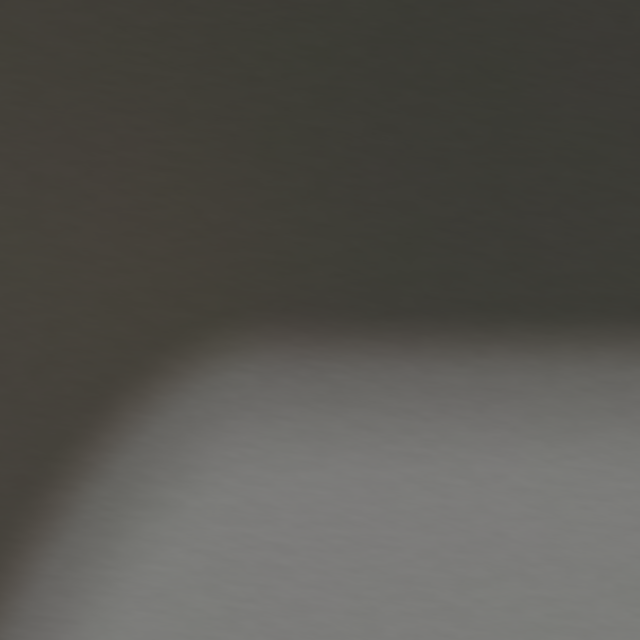
Write a WebGL 1 fragment shader that draws this background.

```glsl
precision highp float;
// A dim wall above a pale, softly lit surface whose far edge is level on the
// right and curves down to the left. The edge is a clipped parabola; its signed
// distance drives a two-stage blur, with faint streaks and tint noise on top.

uniform vec2 u_resolution;

// Wall and surface colours
const vec3 WALL_LEFT = vec3(0.272, 0.260, 0.234);
const vec3 WALL_RIGHT = vec3(0.238, 0.236, 0.213);
const vec3 WALL_WARMTH = vec3(0.007, 0.002, -0.002);
const vec3 SURFACE_RIM = vec3(0.374, 0.368, 0.353);
const vec3 SURFACE_LIT = vec3(0.486, 0.486, 0.477);
const vec3 PENUMBRA_TINT = vec3(0.006, 0.000, -0.002);

// Shape of the edge
const float EDGE_HEIGHT = 0.470;
const float BEND_START = 0.42;
const float BEND_AMOUNT = 2.27;

// Softness of the edge and of the lit area
const vec2 EDGE_BLUR = vec2(-0.052, 0.062);
const vec2 LIGHT_RAMP = vec2(-0.020, 0.240);

// Surface detail
const vec2 STREAK_SCALE = vec2(36.0, 120.0);
const float STREAK_AMOUNT = 0.023;
const float TINT_SCALE = 7.0;
const float TINT_AMOUNT = 0.012;

float hash(vec2 p) {
    vec3 q = fract(vec3(p.xyx) * 0.1031);
    q += dot(q, q.yzx + 33.33);
    return fract((q.x + q.y) * q.z);
}

float valueNoise(vec2 p) {
    vec2 cell = floor(p);
    vec2 f = fract(p);
    f = f * f * (3.0 - 2.0 * f);
    float low = mix(hash(cell), hash(cell + vec2(1.0, 0.0)), f.x);
    float high = mix(hash(cell + vec2(0.0, 1.0)), hash(cell + 1.0), f.x);
    return mix(low, high, f.y);
}

// Layered noise centred on zero
float fractalNoise(vec2 p) {
    float sum = 0.0;
    float weight = 0.5;
    for (int i = 0; i < 3; i++) {
        sum += weight * (valueNoise(p) - 0.5);
        p = p * 2.03 + 17.3;
        weight *= 0.5;
    }
    return sum;
}

// Approximate distance to the edge, positive on the lit surface
float surfaceDistance(vec2 uv) {
    float bend = max(BEND_START - uv.x, 0.0);
    float height = EDGE_HEIGHT - BEND_AMOUNT * bend * bend;
    float slope = 2.0 * BEND_AMOUNT * bend;
    return (height - uv.y) / sqrt(1.0 + slope * slope);
}

vec3 wallColor(vec2 uv) {
    float across = smoothstep(-0.1, 0.85, uv.x + 0.15 * (uv.y - 0.6));
    vec3 color = mix(WALL_LEFT, WALL_RIGHT, across);
    vec2 offset = (uv - vec2(0.27, 0.58)) / vec2(0.22, 0.26);
    color += WALL_WARMTH * exp(-dot(offset, offset));
    return color - 0.012 * smoothstep(0.55, 1.0, uv.y) * (1.0 - 0.5 * across);
}

void main() {
    vec2 uv = gl_FragCoord.xy / u_resolution;
    float d = surfaceDistance(uv);

    // Blurred edge, then the slower rise to full light
    float cover = smoothstep(EDGE_BLUR.x, EDGE_BLUR.y, d);
    float light = smoothstep(LIGHT_RAMP.x, LIGHT_RAMP.y, d);
    vec3 surface = mix(SURFACE_RIM, SURFACE_LIT, light);
    vec3 color = mix(wallColor(uv), surface, cover);
    color += PENUMBRA_TINT * 4.0 * cover * (1.0 - cover);

    // Slightly slanted fine streaks, stronger on the surface
    vec2 slanted = vec2(uv.x, uv.y + 0.12 * uv.x);
    float streak = fractalNoise(slanted * STREAK_SCALE);
    color += STREAK_AMOUNT * mix(0.6, 1.0, cover) * streak;

    // Broad green and violet drift
    float tint = fractalNoise(uv * TINT_SCALE + 4.7);
    color += TINT_AMOUNT * tint * vec3(0.6, -0.5, 0.8);

    gl_FragColor = vec4(color, 1.0);
}
```
